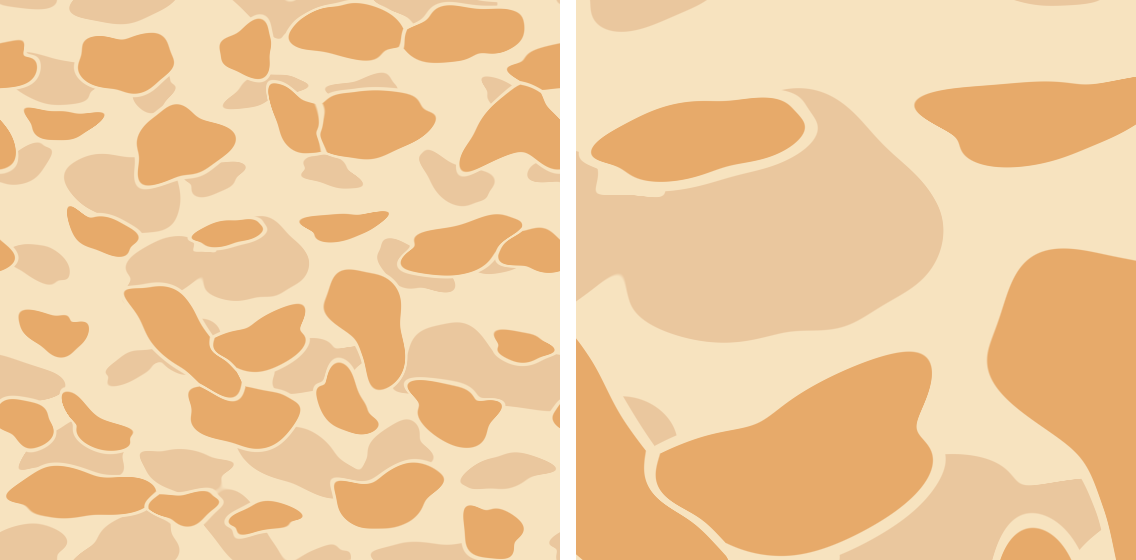
Left, the full canvas; right, a detail of the centre.
Write a WebGL 2 fragment shader that draws this pattern.

```glsl
#version 300 es
precision highp float;
// Seamless sand camouflage: tan patches below, orange patches with a cream rim above.
// Each layer is a wrapped brick grid of jittered, bent and lobed ellipses,
// drawn from approximate distances and loosened by a wrapped noise warp.

#define GRID vec2(5.0, 6.0)          // cells per tile; the row count must be even
#define PATCH_RADII vec2(0.085, 0.047)
#define SIZE_RANGE vec2(0.55, 1.30)
#define TAN_SCALE 0.98
#define TILT_RANGE vec2(0.30, -1.00)
#define JITTER 0.46
#define BEND 0.95
#define LOBES vec3(0.11, 0.10, 0.06)
#define THORN 0.70
#define RIM 0.0065
#define WARP vec2(11.0, 0.012)       // noise cells per tile, strength
#define MERGE 0.018

uniform vec2 u_resolution;
out vec4 outColor;

const float TAU = 6.2831853;
const vec3 CREAM = vec3(0.97, 0.89, 0.75);
const vec3 TAN = vec3(0.918, 0.78, 0.62);
const vec3 ORANGE = vec3(0.906, 0.667, 0.416);

// Three random values in 0..1 from a cell and a salt
vec3 hash3(vec2 cell, float salt) {
    uvec3 v = uvec3(ivec3(vec3(cell, salt))) * 1664525u + 1013904223u;
    v.x += v.y * v.z; v.y += v.z * v.x; v.z += v.x * v.y;
    v ^= v >> 16u;
    v.x += v.y * v.z; v.y += v.z * v.x; v.z += v.x * v.y;
    return vec3(v >> 8u) / 16777216.0;
}

// Wrapped value noise, two channels in -1..1
vec2 noise2(vec2 p, float period) {
    vec2 i = floor(p), f = fract(p);
    f = f * f * (3.0 - 2.0 * f);
    vec2 lo = mod(i, period), hi = mod(i + 1.0, period);
    vec2 bottom = mix(hash3(lo, 90.0).xy, hash3(vec2(hi.x, lo.y), 90.0).xy, f.x);
    vec2 top = mix(hash3(vec2(lo.x, hi.y), 90.0).xy, hash3(hi, 90.0).xy, f.x);
    return 2.0 * mix(bottom, top, f.y) - 1.0;
}

// Approximate signed distance to one irregular patch centred at the origin
float patchDistance(vec2 p, vec2 cell, float salt, float scale) {
    vec3 form = hash3(cell, salt + 1.0);
    vec3 phase = hash3(cell, salt + 2.0) * TAU;
    vec3 detail = hash3(cell, salt + 3.0);

    float tilt = mix(TILT_RANGE.x, TILT_RANGE.y, form.y * form.y);
    float c = cos(tilt), s = sin(tilt);
    float stretch = mix(0.8, 1.25, form.z);
    vec2 radii = PATCH_RADII * scale * mix(SIZE_RANGE.x, SIZE_RANGE.y, form.x);
    radii *= vec2(stretch, 1.0 / stretch);

    vec2 q = vec2(c * p.x + s * p.y, c * p.y - s * p.x) / radii;
    q.y += BEND * (detail.x - 0.5) * (q.x * q.x - 0.4);

    // Outline: soft lobes plus one pointed tip or notch
    float angle = atan(q.y, q.x + 1e-6);
    float outline = 1.0 + dot(LOBES, cos(vec3(2.0, 3.0, 5.0) * angle + phase));
    float tip = pow(0.5 + 0.5 * cos(angle - detail.z * TAU), 20.0);
    outline += THORN * (detail.y - 0.5) * tip;

    float k = length(q);
    return k * (k - outline) / max(length(q / radii), 1e-4);
}

// Distances to the nearest and second nearest patch of a layer
vec2 patchLayer(vec2 uv, float salt, float scale) {
    vec2 g = uv * GRID;
    vec2 nearest = vec2(1e3);
    for (int j = -1; j <= 1; j++) {
        float row = floor(g.y) + float(j);
        float shift = 0.5 * mod(row, 2.0);
        for (int i = -1; i <= 1; i++) {
            vec2 id = vec2(floor(g.x - shift) + float(i), row);
            vec2 cell = mod(id, GRID);
            vec2 jitter = JITTER * (hash3(cell, salt).xy - 0.5);
            vec2 centre = id + vec2(shift, 0.0) + 0.5 + jitter;
            float d = patchDistance((g - centre) / GRID, cell, salt, scale);
            nearest = d < nearest.x ? vec2(d, nearest.x) : vec2(nearest.x, min(d, nearest.y));
        }
    }
    return nearest;
}

float cover(float d) {
    float pixel = 0.75 / min(u_resolution.x, u_resolution.y);
    return 1.0 - smoothstep(-pixel, pixel, d);
}

void main() {
    vec2 uv = gl_FragCoord.xy / u_resolution;
    uv += WARP.y * noise2(uv * WARP.x, WARP.x);

    // Tan patches sit in the gaps of the orange grid and melt together
    vec2 t = patchLayer(uv - vec2(0.0, 0.6) / GRID, 20.0, TAN_SCALE);
    float blend = max(MERGE - (t.y - t.x), 0.0) / MERGE;
    float tanDistance = t.x - 0.25 * MERGE * blend * blend;

    // Orange patches keep a cream gap between each other
    vec2 o = patchLayer(uv, 50.0, 1.0);
    float orangeDistance = max(o.x, 0.5 * (o.x - o.y + RIM));

    vec3 color = mix(CREAM, TAN, cover(tanDistance));
    color = mix(color, CREAM, cover(orangeDistance - RIM));
    color = mix(color, ORANGE, cover(orangeDistance));
    outColor = vec4(color, 1.0);
}
```
